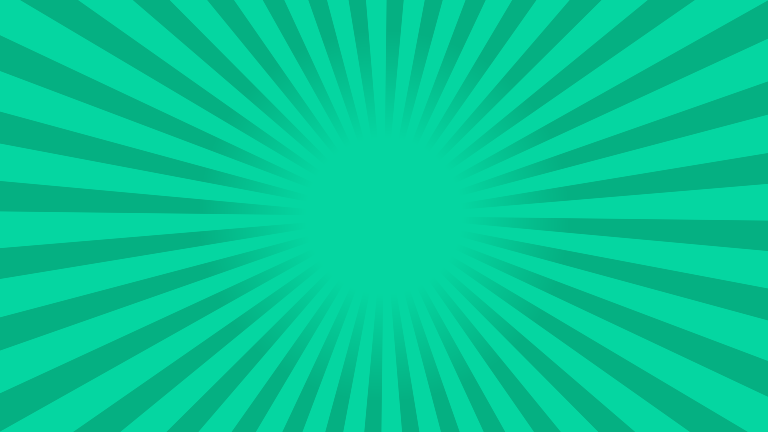
A Shadertoy shader for this background:

```glsl
// Sunburst: evenly spaced dark rays on a flat green ground, fading to nothing
// around the centre. Rays come from repeating the polar angle; the fade is a
// linear ramp of the radius. Lengths are in units of the canvas height.

#define RAY_COUNT   36.0
#define RAY_SHARE   0.453   // dark part of each angular period
#define RAY_ANGLE   7.05    // direction of one ray's axis, in degrees
#define FADE_START  0.18    // radius where rays begin to show
#define FADE_END    0.43    // radius where rays reach full strength
#define GROUND_COLOR vec3(0.02, 0.84, 0.63)
#define RAY_COLOR    vec3(0.02, 0.69, 0.51)

const float TAU = 6.2831853;

// Signed distance along the arc to the nearest ray edge, negative inside a ray.
float rayDistance(vec2 p) {
    float period = TAU / RAY_COUNT;
    float angle = atan(p.y, p.x) - radians(RAY_ANGLE);
    float offset = abs(fract(angle / period + 0.5) - 0.5);
    return (offset - 0.5 * RAY_SHARE) * period * length(p);
}

void mainImage(out vec4 fragColor, in vec2 fragCoord) {
    // Centred coordinates
    vec2 p = (fragCoord - 0.5 * iResolution.xy) / iResolution.y;
    float edgeWidth = 1.0 / iResolution.y;

    // Rays with smooth edges
    float ray = 1.0 - smoothstep(-0.5 * edgeWidth, 0.5 * edgeWidth, rayDistance(p));

    // Radial fade
    float fade = clamp((length(p) - FADE_START) / (FADE_END - FADE_START), 0.0, 1.0);

    fragColor = vec4(mix(GROUND_COLOR, RAY_COLOR, ray * fade), 1.0);
}
```
